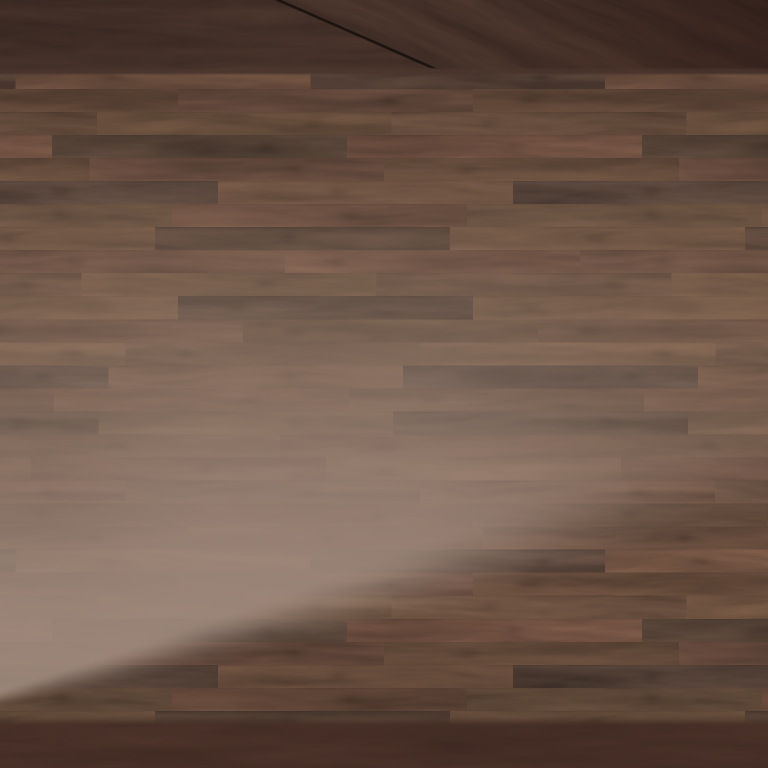
A WebGL 1 fragment shader for this texture:

```glsl
precision highp float;
// Brown plank floor under a broad soft sheen, with a panelled top strip and a dark front edge.
uniform vec2 u_resolution;

const float ROW_PITCH = 0.03;
const float ROW_ORIGIN = 0.2357;
const float PLANK_LENGTH = 0.384;
const float ROWS_PER_TILE = 21.0;

float hash(vec2 p) {
  vec3 q = fract(vec3(p.xyx) * vec3(0.1031, 0.1030, 0.0973));
  q += dot(q, q.yzx + 33.33);
  return fract((q.x + q.y) * q.z);
}

float noise(vec2 p) {
  vec2 cell = floor(p);
  vec2 f = fract(p);
  f = f * f * (3.0 - 2.0 * f);
  float low = mix(hash(cell), hash(cell + vec2(1.0, 0.0)), f.x);
  float high = mix(hash(cell + vec2(0.0, 1.0)), hash(cell + 1.0), f.x);
  return mix(low, high, f.y);
}

// Long wood fibres, centred on zero; x runs along the grain.
float grain(vec2 p, float seed) {
  p.y += 0.012 * (noise(p * vec2(9.0, 24.0) + seed) - 0.5);
  vec2 q = p * vec2(5.0, 62.0) + seed;
  float sum = 0.0;
  float weight = 0.5;
  for (int i = 0; i < 4; i++) {
    sum += weight * (noise(q) - 0.5);
    q = q * vec2(2.3, 1.9) + 17.3;
    weight *= 0.58;
  }
  return sum;
}

// Sets joint position (x) and darkness (y) when the row matches.
vec2 accentRow(vec2 style, float row, float id, float start, float dark) {
  return abs(row - id) < 0.5 ? vec2(start, dark) : style;
}

vec2 rowStyle(float row) {
  vec2 s = vec2(hash(vec2(row, 7.0)) * 2.0 * PLANK_LENGTH, 0.04);
  s = accentRow(s, row, 0.0, 0.668, 0.22);
  s = accentRow(s, row, 2.0, 0.202, 0.13);
  s = accentRow(s, row, 3.0, 0.755, 0.03);
  s = accentRow(s, row, 5.0, 0.232, 0.19);
  s = accentRow(s, row, 8.0, 0.525, 0.23);
  s = accentRow(s, row, 10.0, 0.512, 0.16);
  s = accentRow(s, row, 13.0, 0.163, 0.08);
  s = accentRow(s, row, 16.0, 0.404, 0.18);
  s = accentRow(s, row, 17.0, 0.232, 0.06);
  s = accentRow(s, row, 19.0, 0.068, 0.17);
  return s;
}

vec3 plankWood(vec2 p) {
  float level = (p.y - ROW_ORIGIN) / ROW_PITCH;
  float row = mod(floor(level), ROWS_PER_TILE);
  vec2 style = rowStyle(row);
  float along = (p.x - style.x) / PLANK_LENGTH;
  float kind = mod(floor(along), 2.0);
  float seed = 40.0 * hash(vec2(row, kind + 3.0));
  vec2 local = vec2(fract(along) * PLANK_LENGTH, fract(level) * ROW_PITCH);
  float fibre = grain(local, seed);
  float dark = style.y * (1.0 - kind);
  float tone = 1.03 + 0.10 * (hash(vec2(seed, row)) - 0.5) - dark + 0.48 * fibre;
  float seam = 1.0 - smoothstep(0.0, 0.09, fract(level));
  vec2 knotPos = vec2(0.06 + 0.26 * hash(vec2(seed, 2.0)), 0.015);
  float knot = exp(-dot((local - knotPos) * vec2(70.0, 170.0), (local - knotPos) * vec2(70.0, 170.0)));
  vec3 hue = mix(vec3(0.405, 0.290, 0.235), vec3(0.405, 0.310, 0.235), hash(vec2(seed, 5.0)));
  hue = mix(hue, vec3(0.38, 0.30, 0.265), clamp(dark * 3.0, 0.0, 1.0));
  return hue * (tone - 0.05 * seam - 0.12 * knot);
}

// Sheen strength, cut below by a slanted shadow that softens to the right.
float sheen(vec2 p) {
  float rise = 0.88 * smoothstep(0.12, 0.82, p.y);
  float sides = 1.0 - 0.55 * smoothstep(0.5, 1.05, p.x);
  sides *= 1.0 - 0.22 * (1.0 - smoothstep(0.0, 0.3, p.x)) * (1.0 - smoothstep(0.6, 0.85, p.y));
  float edge = 0.912 - 0.24 * p.x - 0.045 * p.x * p.x;
  float blur = 0.014 + 0.09 * p.x;
  return rise * sides * (1.0 - smoothstep(edge - blur, edge + blur * 0.7, p.y));
}

vec3 floorColor(vec2 p) {
  vec3 wood = plankWood(p) * mix(0.90, 1.0, smoothstep(0.09, 0.3, p.y));
  wood *= 1.0 - 0.10 * smoothstep(0.78, 0.93, p.y);
  vec3 color = mix(wood, vec3(0.635, 0.550, 0.500), sheen(p));
  vec3 front = vec3(0.275, 0.182, 0.150) * (1.0 + 0.25 * grain(p, 3.0));
  return mix(color, front, smoothstep(0.932, 0.946, p.y));
}

// Top strip: level grain on the left, slanted grain right of a fine groove.
vec3 panelColor(vec2 p) {
  vec2 dir = normalize(vec2(0.203, 0.089));
  vec2 rel = p - vec2(0.362, 0.0);
  float across = dot(rel, vec2(dir.y, -dir.x));
  vec2 slanted = vec2(dot(rel, dir), across);
  float fibre = across > 0.0 ? grain(slanted, 11.0) : grain(p, 23.0);
  vec3 color = mix(vec3(0.270, 0.192, 0.160), vec3(0.222, 0.145, 0.120), smoothstep(0.6, 1.0, p.x));
  color *= (1.0 + 0.4 * fibre) * mix(0.9, 1.0, smoothstep(0.0, 0.3, p.x));
  float groove = 1.0 - smoothstep(0.0008, 0.0026, abs(across));
  color *= 1.0 - 0.6 * groove * (1.0 - smoothstep(0.087, 0.091, p.y));
  return mix(color, vec3(0.295, 0.213, 0.180), 0.7 * smoothstep(0.087, 0.092, p.y));
}

void main() {
  vec3 color = vec3(0.0);
  for (int i = 0; i < 4; i++) {
    float k = float(i);
    vec2 offset = vec2(mod(k, 2.0), floor(k / 2.0)) * 0.5 - 0.25;
    vec2 p = (gl_FragCoord.xy + offset) / u_resolution;
    p.y = 1.0 - p.y;
    color += 0.25 * mix(panelColor(p), floorColor(p), smoothstep(0.094, 0.099, p.y));
  }
  gl_FragColor = vec4(color, 1.0);
}
```
